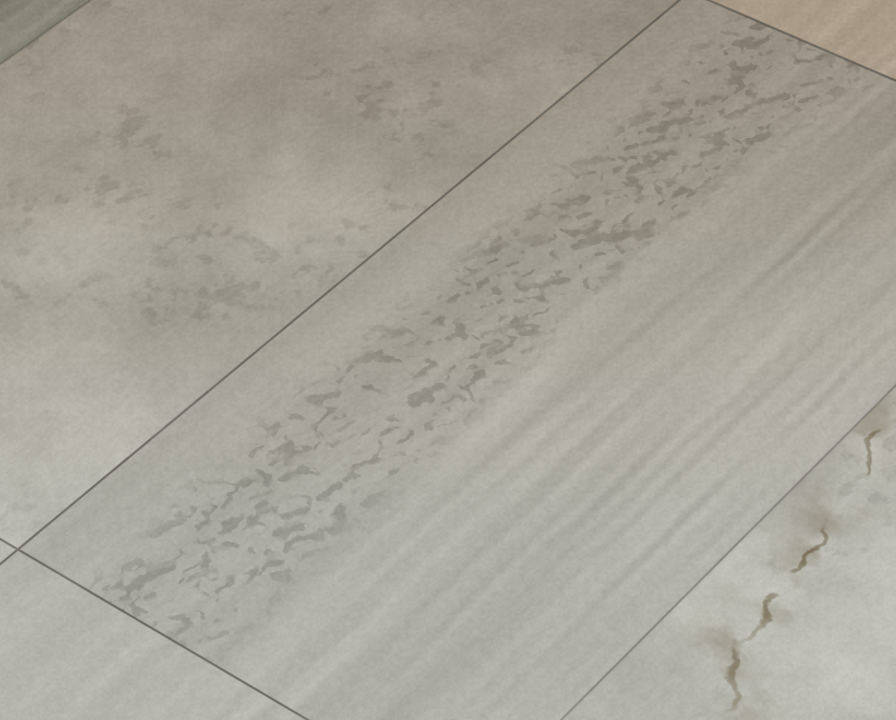
This texture is drawn by a Shadertoy shader. Its source:

```glsl
const vec3 WARM_STONE = vec3(0.60, 0.565, 0.51);
const vec3 COOL_STONE = vec3(0.70, 0.70, 0.668);
const vec3 JOINT_COLOR = vec3(0.33, 0.32, 0.295);
const vec3 VEIN_COLOR = vec3(0.47, 0.43, 0.34);

float hash(vec2 p) {
    return fract(sin(dot(p, vec2(127.1, 311.7))) * 43758.5453);
}

float noise(vec2 p) {
    vec2 i = floor(p), f = fract(p);
    f = f * f * (3.0 - 2.0 * f);
    return mix(mix(hash(i), hash(i + vec2(1, 0)), f.x),
               mix(hash(i + vec2(0, 1)), hash(i + vec2(1, 1)), f.x), f.y);
}

// Layered noise centred on zero
float fbm(vec2 p) {
    float sum = 0.0, amp = 0.5;
    for (int i = 0; i < 5; i++) {
        sum += amp * (noise(p) - 0.5);
        p = mat2(1.6, 1.2, -1.2, 1.6) * p + 7.3;
        amp *= 0.5;
    }
    return sum;
}

// Perspective: each joint family is a pencil of lines through a vanishing point
float pencil(vec2 p, vec2 vanish, float firstSlope, vec2 scale) {
    vec2 d = p - vanish;
    float s = d.y / d.x - firstSlope;
    return s / (scale.x + scale.y * s);
}

vec2 floorCoord(vec2 p) {
    return vec2(pencil(p, vec2(5.855, 5.076), 0.830, vec2(0.1397, 0.1785)),
                pencil(p, vec2(-7.443, 4.628), -0.588, vec2(0.2109, -0.3393)));
}

// Coverage of the nearest joint, with its width in canvas heights
float joint(float coord, float halfWidth, float px) {
    float slope = length(vec2(dFdx(coord), dFdy(coord))) / px;
    float d = abs(coord - round(coord)) / slope;
    return 1.0 - smoothstep(halfWidth - px, halfWidth + px, d);
}

// Sawn stone: long streaks and one coarse pitted band
float streakedStone(vec2 q, vec2 cell, float band) {
    float wave = 0.03 * fbm(q * vec2(4.0, 3.0));
    float x = q.x + wave;
    float streaks = 0.10 * fbm(vec2(x * 13.0, q.y * 0.7))
                  + 0.07 * (noise(vec2(x * 55.0, q.y * 2.2)) - 0.5) * smoothstep(0.15, 0.6, cell.x);
    float edge = cell.x + 0.12 * fbm(vec2(x * 9.0, q.y * 1.5));
    float pitted = band * smoothstep(0.08, 0.22, edge) * (1.0 - smoothstep(0.36, 0.50, edge));
    float pits = smoothstep(0.52, 0.85, noise(q * vec2(75.0, 38.0) + 4.0 * fbm(q * 20.0)));
    return streaks - pitted * (0.018 + 0.085 * pits);
}

// Weathered stone: soft clouds with patches of small flecks
float cloudedStone(vec2 q) {
    float cloud = fbm(q * vec2(3.6, 2.6) + 3.0);
    float patches = smoothstep(-0.03, 0.14, fbm(q * 5.0 + 11.0));
    float flecks = smoothstep(0.05, 0.22, fbm(q * vec2(38.0, 27.0)));
    return 0.19 * cloud - 0.05 * patches * flecks + 0.04 * fbm(q * 16.0);
}

// Broken mineral vein: x is the dark crack, y the pale halo, z the stain
vec3 mineralVein(vec2 q, vec2 cell) {
    float centre = 0.27 - 0.41 * cell.y + 0.12 * fbm(q * 9.0);
    float d = abs(cell.x - centre);
    float span = smoothstep(0.12, 0.3, cell.y) * (1.0 - smoothstep(0.55, 0.72, cell.y));
    float broken = smoothstep(0.45, 0.65, noise(q * vec2(18.0, 15.0)));
    float crack = broken * (1.0 - smoothstep(0.002, 0.009, d));
    float stain = smoothstep(-0.02, 0.18, fbm(q * 8.0 + 5.0)) * exp(-d * d * 220.0);
    return span * vec3(crack, exp(-d * d * 900.0), stain);
}

vec3 tileTint(vec2 id) {
    vec3 farTint = vec3(0.05, 0.025, 0.005) * step(0.5, id.y);
    vec3 cornerTint = vec3(-0.085, -0.065, -0.06) * step(id.x, -1.5);
    float variation = 0.012 * (hash(id + 2.7) - 0.5);
    return farTint + cornerTint + variation;
}

void mainImage(out vec4 fragColor, in vec2 fragCoord) {
    float px = 1.0 / iResolution.y;
    vec2 p = fragCoord * px;
    vec2 uv = floorCoord(p);
    vec2 id = floor(uv), cell = fract(uv);
    vec2 q = uv * vec2(1.0, 2.4) + 0.37 * id;

    // Light falls from cool and bright in front to warm and dim behind
    float nearness = 1.0 - smoothstep(0.1, 1.15, p.y + 0.05 * fbm(p * 2.0));
    vec3 color = mix(WARM_STONE, COOL_STONE, nearness) + tileTint(id);

    // Stone finish alternates between columns
    bool streaked = mod(id.x, 2.0) < 0.5;
    float band = 1.0 - min(abs(id.y), 1.0);
    color += streaked ? streakedStone(q, cell, band) : cloudedStone(q);
    color += 0.045 * fbm(q * vec2(110.0, 65.0)) + 0.03 * (noise(p * 300.0) - 0.5);

    vec3 vein = mineralVein(q, cell) * step(0.5, id.x);
    color += 0.025 * vein.y;
    color = mix(color, VEIN_COLOR, clamp(0.6 * vein.x + 0.4 * vein.z, 0.0, 1.0));

    // Joints: the main long joint is darker than its neighbours
    float longStrength = abs(round(uv.x)) < 0.5 ? 0.8 : 0.48;
    float longJoint = longStrength * joint(uv.x, 0.0015, px);
    float crossJoint = 0.8 * joint(uv.y, 0.0015, px);
    float wear = 0.8 + 0.2 * noise(p * 45.0);
    color = mix(color, JOINT_COLOR, max(longJoint, crossJoint) * wear);

    fragColor = vec4(color, 1.0);
}
```
